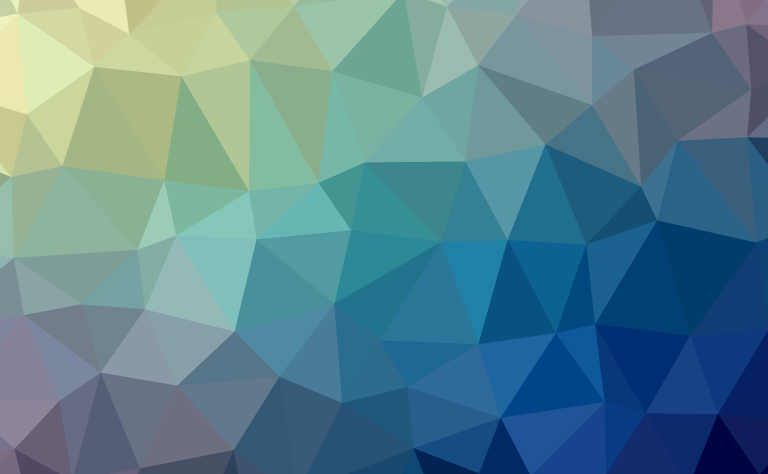
Give the GLSL for this background, as a WebGL 2 fragment shader.

```glsl
#version 300 es
precision highp float;
// Low-poly background: a staggered, jittered lattice is split into flat
// triangles along the better diagonal of each cell. Every triangle takes the
// colour of a smooth gradient at its centre, varied by a hashed shade.

uniform vec2 u_resolution;
out vec4 fragColor;

const float CELL = 0.163;      // lattice spacing, in canvas heights
const float JITTER = 0.72;     // full range of vertex displacement, in cells
const float SHADE = 0.17;      // full range of facet brightness
const float TINT = 0.045;      // full range of facet hue shift

vec2 hash22(vec2 p) {
    vec3 q = fract(p.xyx * vec3(0.1031, 0.1030, 0.0973));
    q += dot(q, q.yzx + 33.33);
    return fract((q.xx + q.yz) * q.zy);
}

float cross2(vec2 a, vec2 b) {
    return a.x * b.y - a.y * b.x;
}

// Blend five evenly spaced colours, t from 0 to 1
vec3 ramp(vec3 a, vec3 b, vec3 c, vec3 d, vec3 e, float t) {
    vec4 k = clamp(t * 4.0 - vec4(0.0, 1.0, 2.0, 3.0), 0.0, 1.0);
    return mix(mix(mix(mix(a, b, k.x), c, k.y), d, k.z), e, k.w);
}

// Pale yellow at upper left, teal in the middle, navy at lower right
vec3 gradient(vec2 uv) {
    vec3 top = ramp(vec3(0.87, 0.88, 0.69), vec3(0.80, 0.83, 0.60),
        vec3(0.61, 0.77, 0.67), vec3(0.49, 0.56, 0.61), vec3(0.44, 0.37, 0.46), uv.x);
    vec3 upper = ramp(vec3(0.82, 0.85, 0.62), vec3(0.65, 0.75, 0.54),
        vec3(0.43, 0.65, 0.59), vec3(0.44, 0.57, 0.62), vec3(0.32, 0.34, 0.43), uv.x);
    vec3 middle = ramp(vec3(0.50, 0.65, 0.58), vec3(0.52, 0.74, 0.67),
        vec3(0.13, 0.55, 0.60), vec3(0.07, 0.39, 0.56), vec3(0.00, 0.26, 0.42), uv.x);
    vec3 lower = ramp(vec3(0.54, 0.54, 0.64), vec3(0.44, 0.55, 0.61),
        vec3(0.16, 0.45, 0.60), vec3(0.06, 0.34, 0.60), vec3(0.01, 0.12, 0.39), uv.x);
    vec3 bottom = ramp(vec3(0.42, 0.38, 0.48), vec3(0.32, 0.33, 0.41),
        vec3(0.05, 0.25, 0.40), vec3(0.02, 0.18, 0.47), vec3(0.00, 0.02, 0.25), uv.x);
    return ramp(bottom, lower, middle, upper, top, uv.y);
}

// Lattice vertex in cell units, odd rows shifted by half a cell
vec2 vertex(vec2 id) {
    vec2 stagger = vec2(0.5 * mod(id.y, 2.0), 0.0);
    return id + stagger + JITTER * (hash22(id + 17.0) - 0.5);
}

// Distance inside the edge a-b of a counter-clockwise triangle
float edge(vec2 p, vec2 a, vec2 b) {
    return cross2(b - a, p - a) / max(length(b - a), 0.0001);
}

// Facet colour in rgb and smooth coverage in a, premultiplied
vec4 facet(vec2 p, vec2 a, vec2 b, vec2 c, float pixel, float aspect) {
    float inside = min(edge(p, a, b), min(edge(p, b, c), edge(p, c, a)));
    float cover = clamp(inside / pixel + 0.5, 0.0, 1.0);
    vec2 centre = (a + b + c) / 3.0;
    vec2 rnd = hash22(floor(centre * 64.0)) - 0.5;
    vec3 colour = gradient(centre * CELL / vec2(aspect, 1.0));
    colour += SHADE * rnd.x + TINT * rnd.y * vec3(-1.0, 0.6, 1.0);
    return vec4(clamp(colour, 0.0, 1.0), 1.0) * cover;
}

// True when the diagonal a-c suits the quad a, b, c, d (Delaunay test)
bool splitsAlongAC(vec2 a, vec2 b, vec2 c, vec2 d) {
    return cross2(c - b, a - b) * dot(a - d, c - d)
         + dot(c - b, a - b) * cross2(a - d, c - d) >= 0.0;
}

void main() {
    float aspect = u_resolution.x / u_resolution.y;
    vec2 p = gl_FragCoord.xy / u_resolution.y / CELL;
    float pixel = 1.0 / (u_resolution.y * CELL);
    vec2 base = floor(p);
    vec4 sum = vec4(0.0);

    // Gather the facets of all cells that can reach this point
    for (int j = -1; j <= 1; j++) {
        for (int i = -2; i <= 1; i++) {
            vec2 id = base + vec2(i, j);
            vec2 a = vertex(id);
            vec2 b = vertex(id + vec2(1.0, 0.0));
            vec2 c = vertex(id + vec2(1.0, 1.0));
            vec2 d = vertex(id + vec2(0.0, 1.0));
            if (splitsAlongAC(a, b, c, d)) {
                sum += facet(p, a, b, c, pixel, aspect);
                sum += facet(p, a, c, d, pixel, aspect);
            } else {
                sum += facet(p, a, b, d, pixel, aspect);
                sum += facet(p, b, c, d, pixel, aspect);
            }
        }
    }
    fragColor = vec4(sum.rgb / max(sum.a, 0.001), 1.0);
}
```
